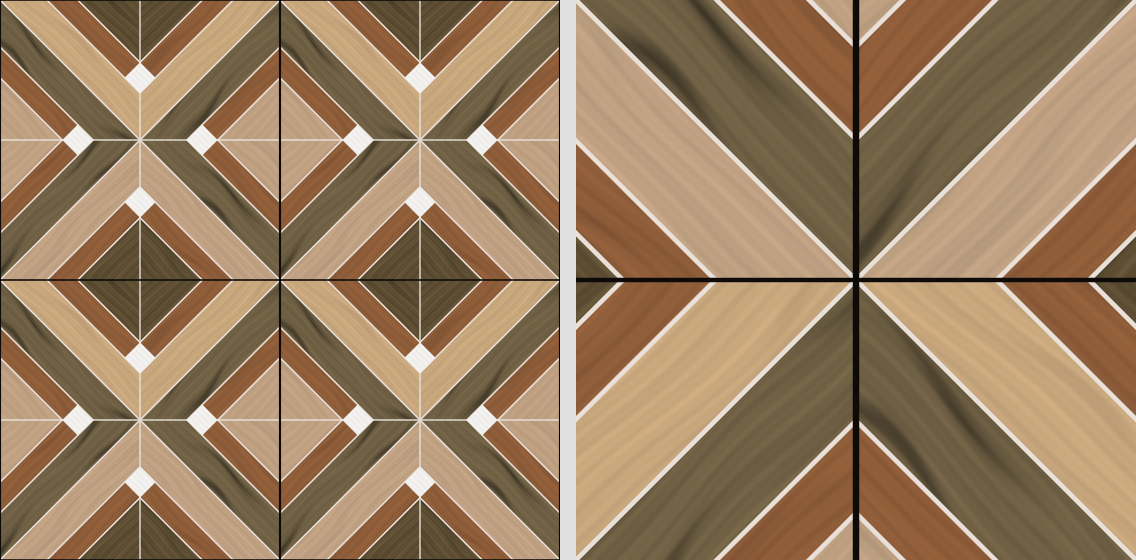
Left: the whole. Right: its middle third, enlarged.
A Shadertoy shader for this pattern:

```glsl
// Two by two wooden parquet tiles: each tile is cut by its diagonals into four
// wedges of nested chevron planks with pale inlay lines and small white diamonds.
// Folded coordinates give the chevrons; warped layered sines give the wood grain.

const float TILES = 2.0;
const float OUTER_EDGE = 0.335;   // outer plank to middle plank
const float INNER_EDGE = 0.555;   // middle plank to inner triangle
const float INLAY = 0.0056;       // half widths
const vec2 SEAM = vec2(0.0078, 0.0054);

const vec3 TAN = vec3(0.75, 0.63, 0.51);
const vec3 HONEY = vec3(0.785, 0.655, 0.49);
const vec3 RUST = vec3(0.56, 0.365, 0.225);
const vec3 OLIVE = vec3(0.44, 0.38, 0.27);
const vec3 WALNUT = vec3(0.365, 0.305, 0.20);
const vec3 PALE = vec3(0.91, 0.88, 0.85);
const vec3 WHITE = vec3(0.945, 0.94, 0.93);
const vec3 BLACK = vec3(0.05, 0.04, 0.03);

// Antialiased coverage of a signed distance
float cover(float dist, float px) {
    return 1.0 - smoothstep(-0.6 * px, 0.6 * px, dist);
}

// Slow bending of the grain; q.x runs along the plank, q.y across it
float grainWarp(vec2 q, float seed) {
    return sin(q.x * 3.1 + seed) + 0.5 * sin(q.x * 7.3 + q.y * 9.0 + seed * 2.3);
}

// Fine fibres, roughly -1 to 1
float fibres(vec2 q, float seed) {
    float bend = grainWarp(q, seed);
    float across = q.y * 85.0 + bend * 1.6 + seed;
    return 0.45 * sin(across)
         + 0.35 * sin(across * 2.17 + q.x * 5.0)
         + 0.30 * sin(q.y * 31.0 + bend * 1.3 + seed * 3.7);
}

// Sparse dark veins that fade in and out along the plank
float veins(vec2 q, float seed) {
    float ridge = 0.5 + 0.5 * sin(q.y * 24.0 + grainWarp(q, seed) * 1.4 + seed * 1.9);
    float fade = 0.5 + 0.5 * sin(q.x * 4.2 + seed * 2.7);
    return pow(ridge, 7.0) * fade * fade;
}

vec3 wood(vec3 base, vec2 q, float seed, float fibreAmount, float veinAmount) {
    return base * (1.0 + fibreAmount * fibres(q, seed) - veinAmount * veins(q, seed));
}

void mainImage(out vec4 fragColor, in vec2 fragCoord) {
    vec2 p = fract(fragCoord / iResolution.y * TILES) * 2.0 - 1.0;
    float px = 2.0 * TILES / iResolution.y;

    // Fold into one wedge: axial runs outward, lateral away from its axis
    vec2 a = abs(p);
    float axial = max(a.x, a.y);
    float lateral = min(a.x, a.y);
    float depth = axial - lateral;
    vec2 q = vec2(axial + lateral, depth);
    bool upright = a.y > a.x;
    float seed = 1.3 * step(0.0, p.x) + 2.9 * step(0.0, p.y) + (upright ? 5.1 : 0.0);

    // Planks of the wedge
    vec3 tanWood = upright && p.y > 0.0 ? HONEY : TAN;
    vec3 lightPlank = wood(tanWood, q, seed, 0.045, 0.04);
    vec3 darkPlank = wood(OLIVE, q, seed, 0.075, 0.38);
    vec3 heart = wood(WALNUT, q, seed, 0.12, 0.16);
    vec3 outer = upright ? lightPlank : darkPlank;
    vec3 inner = upright ? heart : lightPlank;
    vec3 middle = wood(RUST, q, seed + 1.7, 0.06, 0.10);

    float outerDist = (depth - OUTER_EDGE) * 0.7071;
    float innerDist = (depth - INNER_EDGE) * 0.7071;
    vec3 color = mix(inner, middle, cover(innerDist, px));
    color = mix(color, outer, cover(outerDist, px));

    // Pale inlays along plank edges, diagonals and wedge axes
    float edges = min(abs(outerDist), abs(innerDist));
    float lines = min(edges, depth * 0.7071);
    color = mix(color, PALE, cover(lines - INLAY, px));
    color = mix(color, PALE, 0.85 * cover(lateral - INLAY, px));

    // White diamond where the middle planks meet
    float center = 0.5 * (OUTER_EDGE + INNER_EDGE);
    float radius = 0.5 * (INNER_EDGE - OUTER_EDGE);
    float diamond = (abs(axial - center) + lateral - radius) * 0.7071;
    vec3 stone = WHITE * (1.0 + 0.015 * sin((p.x + p.y) * 130.0));
    color = mix(color, stone, cover(diamond, px));

    // Dark seams between tiles
    vec2 seamDist = 1.0 - a - SEAM;
    color = mix(color, BLACK, cover(min(seamDist.x, seamDist.y), px));

    fragColor = vec4(color, 1.0);
}
```
